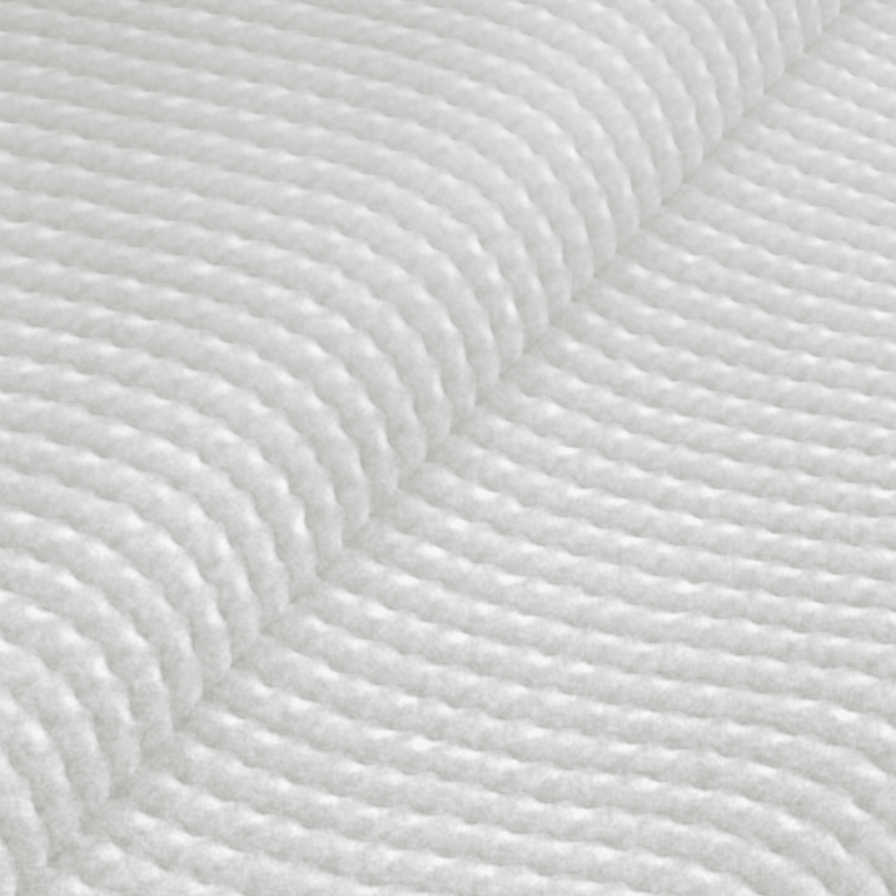
Give the GLSL for this texture, as a WebGL 2 fragment shader.

```glsl
#version 300 es
precision highp float;
// White waffle-knit cloth with a soft diagonal fold. Each rib is a curve leaving
// the fold; bisection finds the rib through a point, then rib phase and distance
// along it shape the padded cells, which are lit from above and given fine grain.

uniform vec2 u_resolution;
out vec4 outColor;

const float TAU = 6.2831853;

vec2 hashGradient(vec2 cell) {
    vec2 k = vec2(dot(cell, vec2(127.1, 311.7)), dot(cell, vec2(269.5, 183.3)));
    return 2.0 * fract(sin(k) * 43758.55) - 1.0;
}

float gradientNoise(vec2 p) {
    vec2 i = floor(p), f = fract(p);
    vec2 w = f * f * f * (f * (f * 6.0 - 15.0) + 10.0);
    vec2 e = vec2(1.0, 0.0);
    float low = mix(dot(hashGradient(i), f),
                    dot(hashGradient(i + e), f - e), w.x);
    float high = mix(dot(hashGradient(i + e.yx), f - e.yx),
                     dot(hashGradient(i + 1.0), f - 1.0), w.x);
    return mix(low, high, w.y);
}

// Horizontal position of the fold at height y.
float foldX(float y) {
    return 0.02 + 0.93 * y;
}

// Height of a rib above its root on the fold, at distance a to the left of it.
float ribRise(float a) {
    if (a > 0.0) return 0.2 * a + 0.175 * pow(1.0 - exp(-a / 0.08), 0.58);
    return 0.1 * a - 0.09 * (1.0 - exp(a / 0.2));
}

// Height on the fold where the rib through p is rooted.
float ribRoot(vec2 p) {
    float onFold = (p.x - 0.02) / 0.93;
    float low = min(p.y, onFold), high = max(p.y, onFold);
    for (int i = 0; i < 20; i++) {
        float mid = 0.5 * (low + high);
        if (mid + ribRise(foldX(mid) - p.x) < p.y) low = mid;
        else high = mid;
    }
    return 0.5 * (low + high);
}

void main() {
    vec2 uv = gl_FragCoord.xy / u_resolution;

    // Hand-made unevenness, and a second small hump in the lower right.
    vec2 p = uv + 0.005 * vec2(gradientNoise(uv * 9.0), gradientNoise(uv * 9.0 + 31.0));
    float hump = max(0.0, uv.x - 0.65 - 0.9 * uv.y);
    p.y += 0.8 * hump * hump * smoothstep(0.4, 0.1, uv.y);

    // Rib number along the fold; the ribs grow smaller with distance.
    float root = ribRoot(p);
    float period = 0.0395 - 0.0175 * root;
    float rib = -log(1.0 - 0.443 * root) / 0.0175;

    // Cell number along the rib.
    float across = foldX(root) - p.x;
    float along = sign(across) * (abs(across) + 0.8 * abs(ribRise(across)));
    float column = along / (1.65 * period);
    float seam = 0.5 + 0.5 * cos(TAU * column);
    rib += 0.04 * cos(TAU * column) + 0.12 * gradientNoise(uv * 45.0);

    // Padded cell: broken groove, thin tapering upper lip, grey underside.
    float v = fract(rib);
    float lipCell = 0.5 + 0.5 * cos(TAU * (column - 0.4 + 0.4 * v));
    float variation = 1.0 + 1.2 * gradientNoise(vec2(floor(rib) * 0.73, column * 0.8));
    float groove = exp(-pow((0.5 - abs(v - 0.5)) / 0.15, 2.0));
    float lip = smoothstep(0.45, 0.82, v) * smoothstep(1.0, 0.84, v);
    float body = sin(TAU * (v - 0.42));
    float relief = 0.016 * body - groove * (0.025 + 0.03 * lipCell)
                 + 0.085 * lip * lipCell * variation
                 - 0.03 * pow(seam, 3.0) * (1.0 - lip);

    // Relief is softer far away and inside the fold.
    float d = uv.x - foldX(uv.y);
    float focus = mix(1.2, 0.75, smoothstep(0.35, 1.0, uv.y));
    focus *= mix(0.5, 1.0, smoothstep(0.0, 0.06, abs(d)));

    // Broad light over the hump, and the shadow where the layers meet.
    float edge = d + 0.002 * cos(TAU * rib);
    float rightSide = smoothstep(-0.005, 0.005, edge);
    float shade = mix(-0.03 * exp(min(edge, 0.0) / 0.06),
                      -0.07 * exp(-max(edge, 0.0) / 0.025), rightSide);
    shade += 0.018 * rightSide * smoothstep(0.0, 0.1, d);
    shade += 0.022 * exp(-pow((d + 0.24) / 0.12, 2.0));
    shade -= 0.045 * smoothstep(0.5, 1.1, uv.y - 0.5 * uv.x);
    shade -= 0.3 * hump * hump;
    shade += 0.025 * gradientNoise(uv * 4.0);

    // Fibre grain and mottling, clearest in the near part.
    float grain = gradientNoise(uv * 180.0) + gradientNoise(uv * 90.0 + 7.0)
                + 0.7 * gradientNoise(uv * 48.0 + 3.0);
    grain *= mix(0.06, 0.028, smoothstep(0.0, 0.9, uv.y));

    float light = clamp(0.829 + relief * focus + shade + grain, 0.66, 0.96);
    vec3 warmShadow = vec3(0.0, 0.001, 0.011) * smoothstep(0.88, 0.74, light);
    outColor = vec4(vec3(light) - warmShadow, 1.0);
}
```
